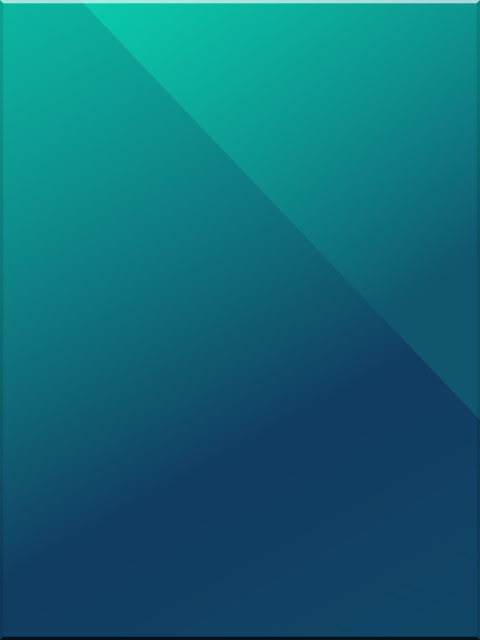
Reproduce this background procedurally as a WebGL 2 fragment shader.

```glsl
#version 300 es
precision highp float;
// Teal to navy gradient panel, split by a diagonal fold and framed by a thin bevel.

#define DEEP_NAVY vec3(0.066, 0.239, 0.384)
#define BRIGHT_TEAL vec3(0.039, 0.792, 0.671)
#define FOLD_START vec2(0.1736, 0.0069)
#define FOLD_END vec2(1.0, 0.875)
#define LEFT_TILT 0.55
#define RIGHT_TILT 0.70
#define BULGE 0.05
#define BEVEL_WIDTH 0.0069
#define TOP_LIGHT 0.64
#define SIDE_SHADE 0.11
#define BOTTOM_SHADE 0.74

uniform vec2 u_resolution;
out vec4 fragColor;

// Slightly convex ramp from high to low between two positions.
float ramp(float t, float start, float end, float high, float low) {
    float q = clamp((t - start) / (end - start), 0.0, 1.0);
    return mix(high, low, q) + BULGE * 4.0 * q * (1.0 - q);
}

// Signed distance to the fold, positive on its upper right side.
float foldDistance(vec2 p) {
    vec2 along = normalize(FOLD_END - FOLD_START);
    return dot(p - FOLD_START, vec2(along.y, -along.x));
}

// Coverage of the inside of an edge, one pixel wide.
float cover(float d, float pixel) {
    return clamp(d / pixel + 0.5, 0.0, 1.0);
}

// Mitred frame: bright on top, dim at the sides, dark below.
vec3 addBevel(vec3 color, vec2 p, float height, float pixel) {
    float top = p.y;
    float bottom = height - p.y;
    float side = min(p.x, 1.0 - p.x);
    float onTop = cover(BEVEL_WIDTH - top, pixel) * cover(side - top, pixel);
    float onBottom = cover(BEVEL_WIDTH - bottom, pixel) * cover(side - bottom, pixel);
    float onSide = cover(BEVEL_WIDTH - side, pixel) * cover(min(top, bottom) - side, pixel);
    color *= 1.0 - SIDE_SHADE * onSide;
    color = mix(color, vec3(1.0), TOP_LIGHT * onTop);
    return color * (1.0 - BOTTOM_SHADE * onBottom);
}

void main() {
    // Canvas widths, measured down from the top left corner.
    float pixel = 1.0 / u_resolution.x;
    float height = u_resolution.y * pixel;
    vec2 p = vec2(gl_FragCoord.x * pixel, height - gl_FragCoord.y * pixel);

    // Each side of the fold has its own tilted gradient.
    float leftPos = p.y + LEFT_TILT * p.x;
    float rightPos = p.y + RIGHT_TILT * p.x;
    float leftTone = ramp(leftPos, 0.0, 1.215, 0.87, 0.0)
                   + 0.06 * smoothstep(1.215, 1.9, leftPos);
    float rightTone = ramp(rightPos, 0.139, 1.22, 1.0, 0.18);

    float tone = mix(leftTone, rightTone, cover(foldDistance(p), pixel));
    vec3 color = mix(DEEP_NAVY, BRIGHT_TEAL, tone);
    fragColor = vec4(addBevel(color, p, height, pixel), 1.0);
}
```
